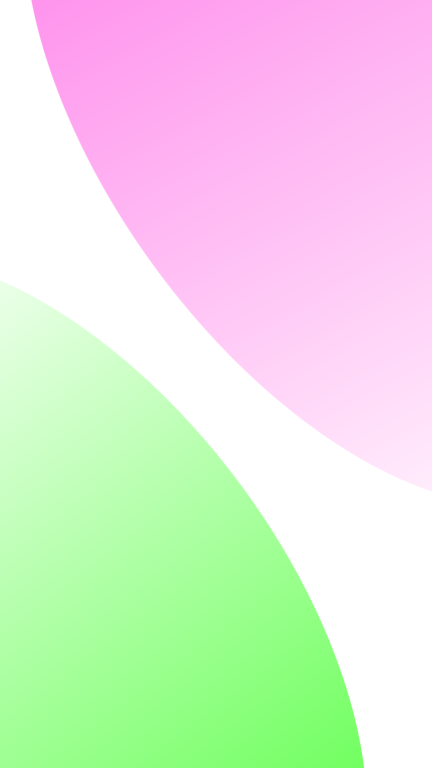
Reproduce this background procedurally as a Shadertoy shader.

```glsl
const vec2 FRAME = vec2(0.5625, 1.0);
const vec3 WHITE = vec3(1.0);
const vec3 PINK = vec3(1.0, 0.58, 0.93);
const vec3 GREEN = vec3(0.447, 1.0, 0.38);

// Coverage of a tilted ellipse with a smooth edge
float ellipseMask(vec2 p, vec2 center, vec2 radii, float angle) {
    vec2 axis = vec2(cos(angle), sin(angle));
    vec2 d = p - center;
    vec2 local = vec2(dot(d, axis), dot(d, vec2(-axis.y, axis.x)));
    float field = length(local / radii) - 1.0;
    return clamp(0.5 - field / max(fwidth(field), 1e-5), 0.0, 1.0);
}

// Linear fade from a full tint at one point to white at another
vec3 fadeToWhite(vec2 p, vec2 start, vec2 end, vec3 tint) {
    vec2 span = end - start;
    float t = clamp(dot(p - start, span) / dot(span, span), 0.0, 1.0);
    return mix(tint, WHITE, t);
}

void mainImage(out vec4 fragColor, in vec2 fragCoord) {
    vec2 p = fragCoord / iResolution.xy * FRAME;
    vec3 color = WHITE;

    // Upper right pink oval
    vec3 pinkFill = fadeToWhite(p, vec2(0.042, 1.0), vec2(0.505, 0.129), PINK);
    float pinkMask = ellipseMask(p, vec2(0.4383, 0.827), vec2(0.56, 0.2943), -0.94);
    color = mix(color, pinkFill, pinkMask);

    // Lower left green oval
    vec3 greenFill = fadeToWhite(p, vec2(0.473, 0.0), vec2(-0.086, 0.737), GREEN);
    float greenMask = ellipseMask(p, vec2(0.0766, 0.1974), vec2(0.5443, 0.2923), -0.93);
    color = mix(color, greenFill, greenMask);

    fragColor = vec4(color, 1.0);
}
```
